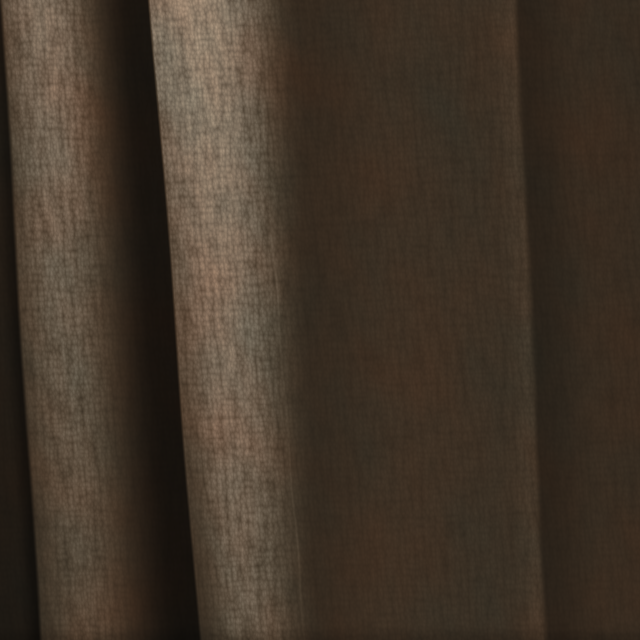
This texture is drawn by a Shadertoy shader. Its source:

```glsl
vec2 hash2(vec2 p) {
    vec3 q = fract(vec3(p.xyx) * vec3(0.1031, 0.1030, 0.0973));
    q += dot(q, q.yzx + 33.33);
    return fract((q.xx + q.yz) * q.zy);
}

// Distance to the nearest jittered cell point, centred near zero
float cellular(vec2 p) {
    vec2 cell = floor(p), local = fract(p);
    float nearest = 2.0;
    for (int j = -1; j <= 1; j++)
        for (int i = -1; i <= 1; i++) {
            vec2 offset = vec2(i, j);
            vec2 delta = offset + hash2(cell + offset) - local;
            nearest = min(nearest, dot(delta, delta));
        }
    return 0.45 - sqrt(nearest);
}

// Smooth irregular variation from rotated, bent sines
float layeredSines(vec2 p) {
    float sum = 0.0, gain = 0.5;
    for (int i = 0; i < 4; i++) {
        sum += gain * sin(p.x + 1.3 * sin(p.y)) * cos(p.y * 0.8 + float(i));
        p = mat2(0.8, 0.6, -0.6, 0.8) * p * 1.9 + 2.7;
        gain *= 0.55;
    }
    return sum;
}

float foldEdge(float top, float lean, float drop) {
    return top + lean * drop + 0.0015 * sin(drop * 9.0 + top * 20.0);
}

float edgeMask(float x, float edge, float softness) {
    return smoothstep(-softness, softness, x - edge);
}

// Narrow fold: rounded highlight falling into a deep gap
float narrowFold(float s, float drop) {
    float crest = smoothstep(-0.35, 0.28, s) * (1.0 - smoothstep(0.3, 0.88, s));
    return mix(0.1 - 0.02 * drop, mix(0.47, 0.31, drop), crest);
}

// Wide fold: lit side turning into a broad shaded panel
float wideFold(float x, float edge, float drop) {
    float turn = smoothstep(mix(0.32, 0.40, drop), mix(0.475, 0.505, drop), x);
    float rim = mix(mix(0.88, 0.58, drop), 1.0, smoothstep(0.0, 0.065, x - edge));
    float lit = mix(0.56, 0.37, drop) * rim;
    float shade = mix(0.2, 0.228, smoothstep(0.48, 0.62, x));
    return mix(lit, shade, turn);
}

// Fine warp, weft and grain of the cloth
float weave(vec2 cloth) {
    float bend = 0.0015 * layeredSines(cloth * vec2(18.0, 30.0));
    float warp = cellular(vec2((cloth.x + bend) * 125.0, cloth.y * 16.0));
    float weft = cellular(vec2(cloth.x * 22.0, (cloth.y + bend * 2.0) * 120.0));
    float grain = cellular(cloth * vec2(210.0, 130.0) + 7.0);
    return warp * 0.4 + weft * 0.22 + grain * 0.32;
}

vec3 clothColour(float light, float warmth) {
    vec3 shadowTint = vec3(1.0, 0.80, 0.595);
    vec3 litTint = vec3(1.0, 0.86, 0.72);
    vec3 tint = mix(shadowTint, litTint, smoothstep(0.2, 0.5, light));
    return light * (tint + warmth * vec3(0.06, -0.03, -0.05));
}

void mainImage(out vec4 fragColor, in vec2 fragCoord) {
    vec2 uv = fragCoord / iResolution.xy;
    float drop = 1.0 - uv.y;

    // Leaning fold boundaries
    float leftEdge = foldEdge(0.001, 0.062, drop);
    float gapEdge = foldEdge(0.234, 0.078, drop);
    float rightEdge = foldEdge(0.807, 0.046, drop);

    // Large light and shade
    float across = (uv.x - leftEdge) / (gapEdge - leftEdge);
    float light = mix(0.15, 0.12, drop) - 0.05 * smoothstep(-0.03, 0.0, uv.x - leftEdge);
    light = mix(light, narrowFold(across, drop), edgeMask(uv.x, leftEdge, 0.004));
    light = mix(light, wideFold(uv.x, gapEdge, drop), edgeMask(uv.x, gapEdge, 0.003));

    // Shallow crease in the shaded panel
    float fromCrease = uv.x - rightEdge;
    light += 0.03 * smoothstep(-0.05, -0.005, fromCrease) * (1.0 - smoothstep(-0.005, 0.008, fromCrease));
    float farPanel = mix(0.165, 0.208, smoothstep(0.005, 0.1, fromCrease));
    light = mix(light, farPanel, edgeMask(uv.x, rightEdge, 0.007));

    // Cloth relief grows with illumination
    vec2 cloth = vec2(uv.x - 0.075 * drop, uv.y);
    float lit = smoothstep(0.16, 0.4, light);
    float mottling = layeredSines(cloth * vec2(17.0, 11.0) + 3.0);
    float relief = weave(cloth) * mix(0.22, 0.72, lit);
    light *= 1.0 + relief + 0.045 * mottling;

    // Raised pale thread along the turn of the wide fold
    float threadX = 0.396 + 0.08 * drop + 0.001 * sin(drop * 31.0);
    float thread = exp(-pow((uv.x - threadX) / 0.0022, 2.0));
    light += 0.055 * thread * (0.65 + 0.35 * sin(drop * 17.0)) * smoothstep(0.0, 0.25, drop);

    // Darkened hem
    light *= 1.0 - 0.15 * smoothstep(0.975, 1.0, drop);
    fragColor = vec4(clothColour(max(light, 0.0), mottling), 1.0);
}
```
